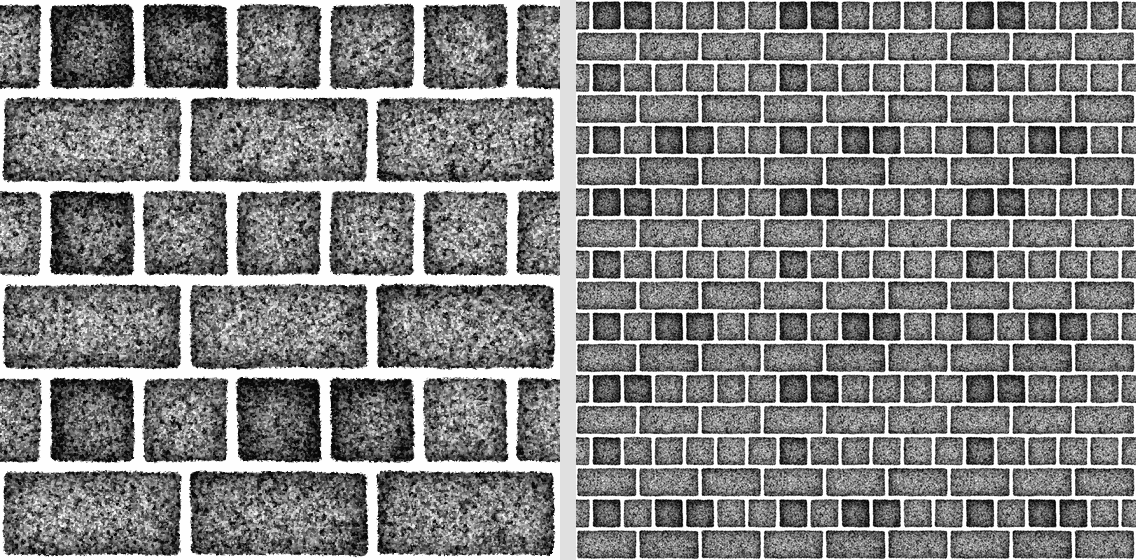
Left: one tile. Right: repeated 3 by 3.
This pattern is drawn by a WebGL 1 fragment shader. Its source:

```glsl
precision highp float;
// Stippled stone wall: rows of long bricks alternating with rows of square blocks.

uniform vec2 u_resolution;

const float ROWS = 6.0;            // rows down, also square blocks across
const float BLOCK_RADIUS = 0.055;  // corner radius, in row heights
const float JOINT_HALF = 0.058;    // half the joint width, in row heights
const vec3 MORTAR = vec3(0.995);

float hash(vec2 p) {
  vec3 q = fract(p.xyx * 0.1031);
  q += dot(q, q.yzx + 33.33);
  return fract((q.x + q.y) * q.z);
}

vec2 hash2(vec2 p) {
  return vec2(hash(p), hash(p + 57.3));
}

// Soft cellular noise in 0..1 that wraps after "period" cells.
float cellGrain(vec2 uv, float period, float seed) {
  vec2 p = uv * period;
  vec2 base = floor(p);
  float total = 0.0;
  float weights = 0.0;
  for (int j = -1; j <= 1; j++) {
    for (int i = -1; i <= 1; i++) {
      vec2 cell = base + vec2(float(i), float(j));
      vec2 id = mod(cell, period) + seed;
      vec2 offset = cell + hash2(id) - p;
      float w = exp(-8.0 * dot(offset, offset));
      total += w * hash(id + 19.7);
      weights += w;
    }
  }
  return total / max(weights, 1e-5);
}

float roundedBox(vec2 p, vec2 halfSize, float radius) {
  vec2 q = abs(p) - halfSize + radius;
  return length(max(q, 0.0)) + min(max(q.x, q.y), 0.0) - radius;
}

// Small hand-cut irregularity from layered sines and a slight tilt.
vec2 wobble(vec2 p, vec2 rnd) {
  vec2 phase = rnd * 6.2832;
  vec2 bend = sin(p.yx * 5.0 + phase) * 0.006 + sin(p.yx * 17.0 + phase.yx) * 0.003;
  vec2 tilt = (rnd.yx - 0.5) * 0.014 * p.yx;
  return p + bend + tilt;
}

// 0 at the block edges, rising to 1 in its middle.
float edgeFade(vec2 p, vec2 halfSize, float spread) {
  vec2 depth = max(halfSize - abs(p), 0.0);
  vec2 rise = 1.0 - exp(-depth / spread);
  return rise.x * rise.y;
}

float stoneTone(vec2 p, vec2 halfSize, vec2 rnd, float isSquare, float fine, float coarse) {
  // A few square blocks are burnt much darker round the rim.
  float burnt = smoothstep(0.74, 0.84, rnd.x) * mix(0.4, 1.0, isSquare);
  float spread = mix(0.09, 0.17, burnt) + 0.03 * rnd.y;
  vec2 lean = (rnd.yx - 0.5) * 0.06;
  float fade = edgeFade(p + lean, halfSize + abs(lean), spread);
  float tone = mix(mix(0.17, 0.02, burnt), 0.57, fade);
  float grain = (fine - 0.5) * 0.66 + (coarse - 0.5) * 0.42;
  float flecks = 1.0 - smoothstep(0.12, 0.3, coarse);
  return tone + (grain - 0.12 * flecks) * mix(0.55, 1.0, fade);
}

void main() {
  vec2 uv = gl_FragCoord.xy / u_resolution;
  vec2 wall = uv * ROWS + vec2(0.012, 0.0);

  // Block layout: even rows hold long bricks, odd rows hold squares.
  float row = floor(wall.y);
  float isSquare = mod(row, 2.0);
  float width = 2.0 - isSquare;
  float along = wall.x / width + 0.5 * isSquare;
  vec2 id = vec2(mod(floor(along), ROWS / width), mod(row, ROWS));
  vec2 p = vec2((fract(along) - 0.5) * width, fract(wall.y) - 0.5);
  vec2 rnd = hash2(id * 7.0 + 3.1);

  // Grain layers shared by the stone and its rough outline.
  float fine = cellGrain(uv, 320.0, 0.0);
  float coarse = cellGrain(uv, 144.0, 411.0);

  // Block outline.
  vec2 halfSize = vec2(0.5 * width, 0.5) - JOINT_HALF;
  vec2 cut = wobble(p, rnd);
  float dist = roundedBox(cut, halfSize, BLOCK_RADIUS);
  dist += (fine - 0.5) * 0.022;
  float aa = ROWS / min(u_resolution.x, u_resolution.y);
  float cover = 1.0 - smoothstep(-aa, aa, dist);

  float tone = stoneTone(cut, halfSize, rnd, isSquare, fine, coarse);
  vec3 stone = vec3(clamp(tone, 0.03, 0.97));
  gl_FragColor = vec4(mix(MORTAR, stone, cover), 1.0);
}
```
